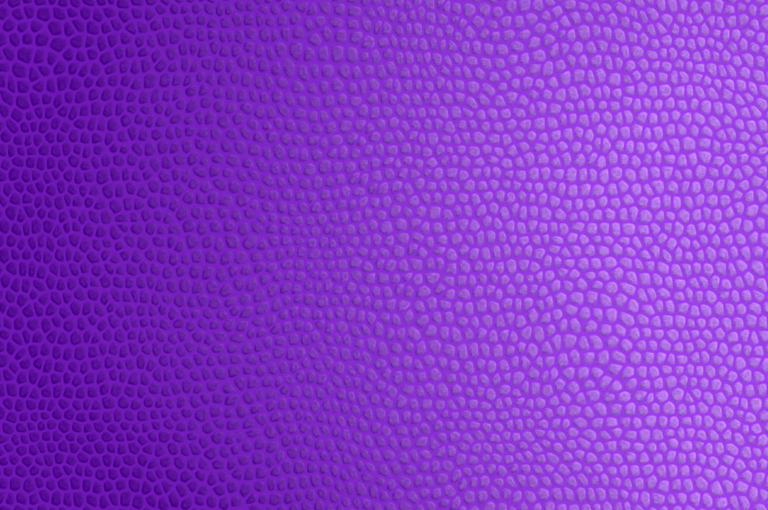
Reproduce this texture procedurally as a WebGL 1 fragment shader.

```glsl
precision highp float;

uniform vec2 u_resolution;

#define ROWS 42.0
#define ROW_ASPECT 0.92
#define JITTER 0.56
#define WARP 1.5
#define ROUNDNESS 16.0
#define GROOVE_WIDTH 0.19
#define RELIEF 0.13
#define GRAIN 0.13
#define PEBBLE_DARK vec3(0.33, 0.05, 0.58)
#define PEBBLE_LIGHT vec3(0.70, 0.46, 0.91)
#define GROOVE_DARK vec3(0.43, 0.09, 0.71)
#define GROOVE_LIGHT vec3(0.62, 0.24, 0.93)

float hash(vec2 p) {
  return fract(sin(dot(p, vec2(127.1, 311.7))) * 43758.5453);
}

float noise(vec2 p) {
  vec2 i = floor(p);
  vec2 f = fract(p);
  f = f * f * (3.0 - 2.0 * f);
  return mix(mix(hash(i), hash(i + vec2(1.0, 0.0)), f.x),
             mix(hash(i + vec2(0.0, 1.0)), hash(i + vec2(1.0, 1.0)), f.x), f.y);
}

// Jittered centre of a pebble, with every other row shifted by half a cell
vec2 pebbleCentre(vec2 cell) {
  vec2 jitter = vec2(hash(cell), hash(cell + 57.3)) - 0.5;
  return cell + 0.5 + JITTER * jitter + vec2(0.5 * mod(cell.y, 2.0) - 0.25, 0.0);
}

// xy: offset from the pebble centre, z: rounded distance to the pebble border
vec3 pebbles(vec2 p) {
  vec2 base = floor(p);
  vec2 nearest = vec2(8.0);
  for (int y = -2; y <= 2; y++) {
    for (int x = -2; x <= 2; x++) {
      vec2 offset = pebbleCentre(base + vec2(float(x), float(y))) - p;
      if (dot(offset, offset) < dot(nearest, nearest)) nearest = offset;
    }
  }
  float sum = 0.0;
  for (int y = -2; y <= 2; y++) {
    for (int x = -2; x <= 2; x++) {
      vec2 offset = pebbleCentre(base + vec2(float(x), float(y))) - p;
      vec2 across = offset - nearest;
      float gap = length(across);
      if (gap > 0.001) {
        sum += exp(-ROUNDNESS * dot(0.5 * (offset + nearest), across / gap));
      }
    }
  }
  return vec3(-nearest, -log(sum) / ROUNDNESS);
}

// Broad sheen: dark at the left, brightest right of centre
float sheen(vec2 uv) {
  vec2 fromGlow = (uv - vec2(0.86, 0.47)) * vec2(0.35, 0.75);
  float ramp = smoothstep(-0.02, 0.98, uv.x + 0.08 * (uv.y - 0.5));
  float cloud = 0.07 * (noise(uv * vec2(4.0, 3.0) + 5.0) - 0.5);
  return clamp(ramp + 0.06 - 0.8 * dot(fromGlow, fromGlow) + cloud, 0.0, 1.0);
}

void main() {
  vec2 uv = gl_FragCoord.xy / u_resolution;
  vec2 p = gl_FragCoord.xy / u_resolution.y * ROWS;

  // Bend the rows so that the pebbles flow in soft curves
  vec2 bend = vec2(noise(p * 0.13), noise(p * 0.13 + 31.7)) - 0.5;
  vec3 pebble = pebbles((p + WARP * bend) * vec2(1.0, ROW_ASPECT));

  float top = smoothstep(0.02, GROOVE_WIDTH, pebble.z);
  float rim = top * (1.0 - smoothstep(0.14, 0.36, pebble.z));
  float light = sheen(uv);

  vec3 grooveColor = mix(GROOVE_DARK, GROOVE_LIGHT, light);
  vec3 pebbleColor = mix(PEBBLE_DARK, PEBBLE_LIGHT, light);
  vec3 color = mix(grooveColor, pebbleColor, top);

  // Side light on the rims and fine pores on the tops
  vec2 outward = pebble.xy / (length(pebble.xy) + 0.05);
  float shade = RELIEF * rim * (dot(outward, vec2(0.75, 0.66)) - 0.25);
  float pores = noise(p * 5.0) * 0.6 + noise(p * 9.0 + 17.0) * 0.4 - 0.5;
  shade += GRAIN * pores * (0.3 + 0.7 * top);
  color += shade * vec3(0.9, 0.8, 0.9) * (0.6 + 0.6 * light);

  gl_FragColor = vec4(clamp(color, 0.0, 1.0), 1.0);
}
```
